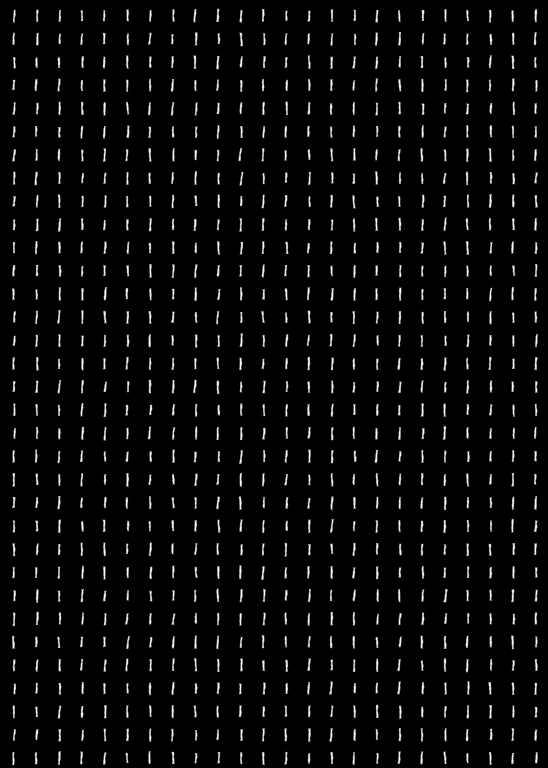
Give the GLSL for this pattern, as a Shadertoy shader.

```glsl
// Grid of short hand-drawn white upright dashes on black, 24 across and 33 down.

// Four random values from 0 to 1 for a grid cell
vec4 cellHash(vec2 cell, float seed) {
    vec4 h = fract(vec4(cell.xyx, seed) * vec4(0.1031, 0.1030, 0.0973, 0.1099) + 0.137 * seed);
    h += dot(h, h.wzxy + 33.33);
    return fract((h.xxyz + h.yzzw) * h.zywx);
}

// Distance to an upright dash with a wavering spine and uneven thickness
float dashDistance(vec2 p, vec2 halfSize, float tilt, vec2 phase) {
    float t = p.y / halfSize.y;
    float spine = tilt * p.y
                + 0.00022 * sin(2.3 * t + phase.x)
                + 0.00013 * sin(5.1 * t + phase.y);
    float thickness = halfSize.x * (1.0 + 0.13 * sin(3.0 * t + phase.y)
                                        + 0.10 * sin(7.0 * t + phase.x));
    vec2 q = abs(vec2(p.x - spine, p.y)) - vec2(thickness, halfSize.y);
    return length(max(q, 0.0)) + min(max(q.x, q.y), 0.0);
}

void mainImage(out vec4 fragColor, in vec2 fragCoord) {
    vec2 p = fragCoord / iResolution.y;

    // Nearest dash centre, limited to the rows and columns of the grid
    vec2 pitch = vec2(0.02954, 0.0302);
    vec2 origin = vec2(0.0183, 0.0130);
    vec2 cell = clamp(floor((p - origin) / pitch + 0.5), vec2(0.0), vec2(23.0, 32.0));
    vec2 local = p - origin - cell * pitch;

    // Each dash differs in place, length, weight, lean and waver
    vec4 shape = cellHash(cell, 1.0);
    vec4 waver = cellHash(cell, 2.0);
    local -= (shape.xy - 0.5) * vec2(0.0018, 0.0014);
    vec2 halfSize = vec2(mix(0.00102, 0.00124, waver.z), mix(0.0063, 0.0086, shape.z));
    float tilt = 0.025 + 0.19 * (shape.w - 0.5) * mix(0.4, 1.0, waver.w);
    float d = dashDistance(local, halfSize, tilt, 6.2832 * waver.xy);

    // Soft edge about one pixel wide
    float ink = clamp(0.5 - d * iResolution.y / 1.3, 0.0, 1.0);
    fragColor = vec4(vec3(0.96 * ink), 1.0);
}
```
